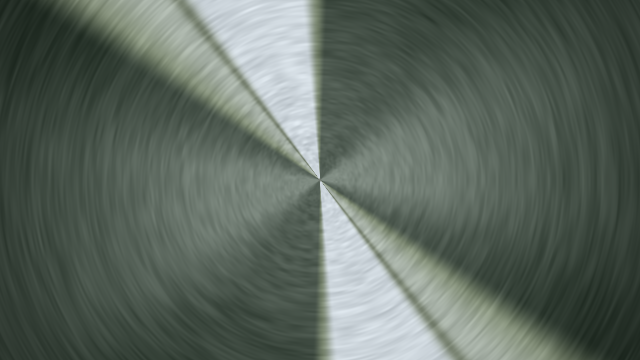
A WebGL 1 fragment shader for this texture:

```glsl
precision highp float;
// Circular brushed metal with two opposed, cone-shaped reflections.
// Angle from the centre, folded to a half turn, sets the sheen; radius dims it,
// and noise stretched along the polar angle draws the fine turning scratches.
uniform vec2 u_resolution;

float hash(vec2 cell) {
  vec3 h = fract(vec3(cell.xyx) * vec3(0.1031, 0.1030, 0.0973));
  h += dot(h, h.yzx + 33.33);
  return fract((h.x + h.y) * h.z);
}

// Smooth noise on (turn, radius), wrapping after a whole turn.
float polarNoise(vec2 q, float cellsPerTurn) {
  vec2 cell = floor(q);
  vec2 f = fract(q);
  f = f * f * (3.0 - 2.0 * f);
  float x0 = mod(cell.x, cellsPerTurn);
  float x1 = mod(cell.x + 1.0, cellsPerTurn);
  float inner = mix(hash(vec2(x0, cell.y)), hash(vec2(x1, cell.y)), f.x);
  float outer = mix(hash(vec2(x0, cell.y + 1.0)), hash(vec2(x1, cell.y + 1.0)), f.x);
  return mix(inner, outer, f.y) - 0.5;
}

// Layered arcs with slightly shifted centres, so that scratches cross.
float scratches(vec2 p, float turn) {
  float sum = 0.0;
  for (int i = 0; i < 4; i++) {
    float k = float(i);
    float cells = 19.0 + 13.0 * k;
    vec2 shift = 0.012 * vec2(cos(k * 2.4), sin(k * 2.4));
    float ring = length(p + shift) * (48.0 + 40.0 * k);
    sum += polarNoise(vec2(turn * cells, ring + 71.0 * k), cells) * (0.5 + 0.12 * k);
  }
  return sum;
}

// Gaussian stripe across the angle, in degrees.
float stripe(float angle, float centre, float width) {
  float x = (angle - centre) / width;
  return exp(-x * x);
}

void main() {
  vec2 p = (gl_FragCoord.xy - 0.5 * u_resolution) / u_resolution.y;
  float r = length(p);
  float turn = atan(p.y, p.x + 1e-6) / 6.283185;
  float angle = mod(turn * 360.0, 180.0);

  // Dim body: green-grey, darker outward and beside the reflections
  float tone = mix(0.52, 0.25, smoothstep(0.0, 0.98, r));
  float open = angle < 100.0 ? 1.0 - smoothstep(22.0, 56.0, angle)
                             : smoothstep(148.0, 177.0, angle);
  tone *= mix(0.68, 1.0, open);
  vec3 color = tone + vec3(-0.022, 0.026, -0.012);

  // Pale outer reflection, then the white one with its green fringe
  vec3 pale = mix(vec3(0.66, 0.70, 0.66), vec3(0.50, 0.55, 0.45),
                  smoothstep(133.0, 146.0, angle));
  vec3 white = vec3(0.80, 0.835, 0.86) - 0.05 * smoothstep(0.45, 0.9, r);
  vec3 fringe = vec3(0.46, 0.51, 0.42);
  vec3 sheen = mix(white, pale, smoothstep(123.0, 129.0, angle));
  sheen = mix(fringe, sheen, smoothstep(90.5, 96.0, angle));
  sheen = mix(sheen, vec3(0.41, 0.45, 0.37), 0.72 * stripe(angle, 128.0, 1.7));
  float lit = smoothstep(87.5, 91.5, angle) * (1.0 - smoothstep(141.5, 149.5, angle));
  color = mix(color, sheen, lit);

  // Turning scratches and broad, faint rings
  float grain = scratches(p, turn) * smoothstep(0.0, 0.06, r);
  float rings = sin(r * 83.0 + sin(r * 37.0) * 2.0) * sin(r * 151.0 + 1.3);
  color += grain * mix(0.055, 0.085, lit) + rings * 0.008;

  // Vignette and a soft grey pivot
  color *= 1.0 - 0.16 * smoothstep(0.65, 1.05, r);
  color = mix(vec3(0.45, 0.48, 0.45), color, smoothstep(0.0, 0.008, r));
  gl_FragColor = vec4(clamp(color, 0.0, 1.0), 1.0);
}
```
